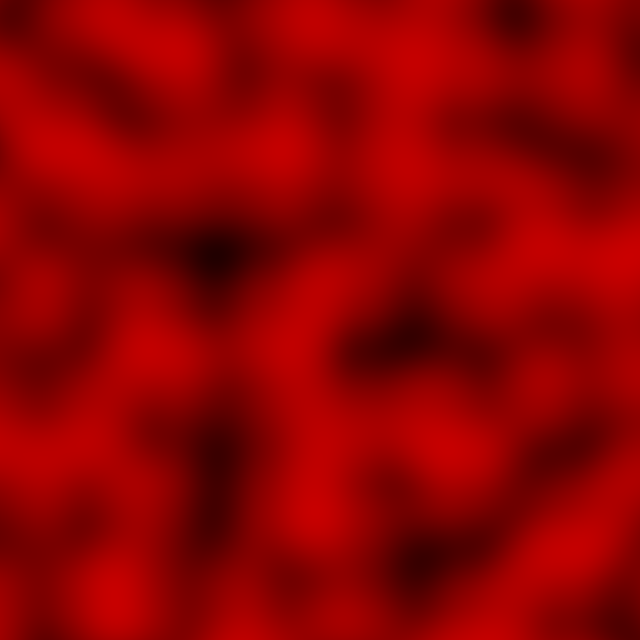
Write a WebGL 2 fragment shader that draws this texture.

```glsl
#version 300 es
precision highp float;
// Soft, cloudy red blotches over black, made from smooth gradient noise.

uniform vec2 u_resolution;
out vec4 fragColor;

// Integer hash of a lattice corner, giving a unit direction.
vec2 cornerGradient(vec2 corner) {
    uvec2 h = uvec2(ivec2(corner) + 37) * 1664525u + 101390u;
    h.x += h.y * 1664525u;
    h.y += h.x * 1664525u;
    h ^= h >> 16u;
    h.x += h.y * 1664525u;
    h.y += h.x * 1664525u;
    h ^= h >> 16u;
    return normalize(vec2(h & 0xffffu) / 65535.0 - 0.5 + 1e-5);
}

float cornerRamp(vec2 cell, vec2 local, vec2 corner) {
    return dot(cornerGradient(cell + corner), local - corner);
}

// Gradient noise with quintic blending, about -0.7 to 0.7.
float gradientNoise(vec2 p) {
    vec2 cell = floor(p);
    vec2 local = p - cell;
    vec2 blend = local * local * local * (local * (local * 6.0 - 15.0) + 10.0);
    float lower = mix(cornerRamp(cell, local, vec2(0.0, 0.0)),
                      cornerRamp(cell, local, vec2(1.0, 0.0)), blend.x);
    float upper = mix(cornerRamp(cell, local, vec2(0.0, 1.0)),
                      cornerRamp(cell, local, vec2(1.0, 1.0)), blend.x);
    return mix(lower, upper, blend.y);
}

void main() {
    vec2 uv = gl_FragCoord.xy / u_resolution.y;
    float cloud = gradientNoise(uv * 6.4 + vec2(0.35, 0.6));

    // The shadows reach a little further from the middle red than the lights.
    float red = 0.567 + 0.53 * cloud - 0.2 * cloud * cloud;
    fragColor = vec4(clamp(red, 0.0, 1.0), 0.0, 0.0, 1.0);
}
```
